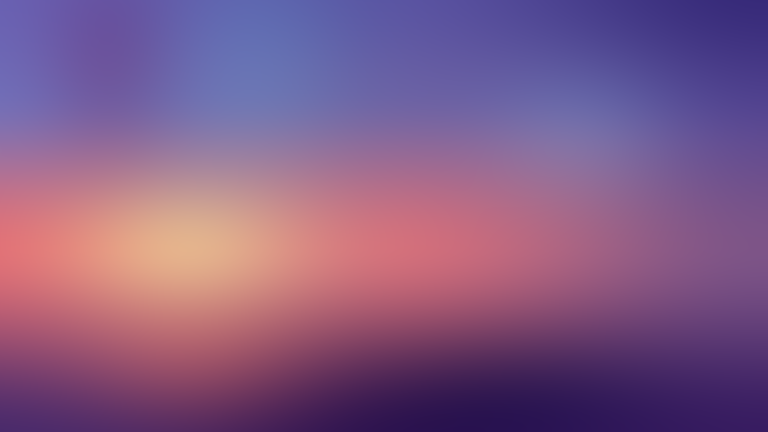
Give the GLSL for this background, as a WebGL 1 fragment shader.

```glsl
precision highp float;
// A blurred dusk sky: dark ground, warm horizon, hazy sky and deep zenith.
// Each band runs through three colours from left to right, the bands melt into
// each other by height, and soft elliptical glows tint the result.

uniform vec2 u_resolution;

// Horizontal blend of left, middle and right colours
vec3 band(float x, vec3 left, vec3 middle, vec3 right) {
  vec3 color = mix(left, middle, smoothstep(0.0, 0.5, x));
  return mix(color, right, smoothstep(0.5, 1.0, x));
}

// Gaussian ellipse, 1 at its center
float glow(vec2 p, vec2 center, vec2 size) {
  vec2 d = (p - center) / size;
  return exp(-dot(d, d));
}

void main() {
  vec2 p = gl_FragCoord.xy / u_resolution;

  // Bands from bottom to top
  vec3 ground  = band(p.x, vec3(0.28, 0.16, 0.42), vec3(0.19, 0.08, 0.32), vec3(0.22, 0.11, 0.38));
  vec3 horizon = band(p.x, vec3(0.88, 0.42, 0.46), vec3(0.83, 0.43, 0.48), vec3(0.49, 0.33, 0.53));
  vec3 sky     = band(p.x, vec3(0.45, 0.45, 0.73), vec3(0.44, 0.39, 0.64), vec3(0.34, 0.28, 0.58));
  vec3 zenith  = band(p.x, vec3(0.41, 0.38, 0.70), vec3(0.35, 0.32, 0.63), vec3(0.21, 0.16, 0.47));

  vec3 color = mix(ground, horizon, smoothstep(-0.02, 0.43, p.y));
  color = mix(color, sky, smoothstep(0.42, 0.80, p.y));
  color = mix(color, zenith, smoothstep(0.65, 1.05, p.y));

  // Sunlight and the ember below it
  color += vec3(0.03, 0.27, 0.08) * glow(p, vec2(0.24, 0.43), vec2(0.16, 0.17));
  color += vec3(0.17, 0.08, 0.00) * glow(p, vec2(0.25, 0.14), vec2(0.16, 0.17));

  // Blue openings and a violet veil in the sky
  color += vec3(0.00, 0.08, 0.05) * glow(p, vec2(0.34, 0.87), vec2(0.13, 0.28));
  color += vec3(0.04, 0.10, 0.07) * glow(p, vec2(0.76, 0.69), vec2(0.13, 0.18));
  color -= vec3(0.00, 0.08, 0.09) * glow(p, vec2(0.14, 0.84), vec2(0.09, 0.24));

  // Shadow on the ground
  color -= vec3(0.09, 0.04, 0.04) * glow(p, vec2(0.66, 0.13), vec2(0.21, 0.15));

  gl_FragColor = vec4(color, 1.0);
}
```
